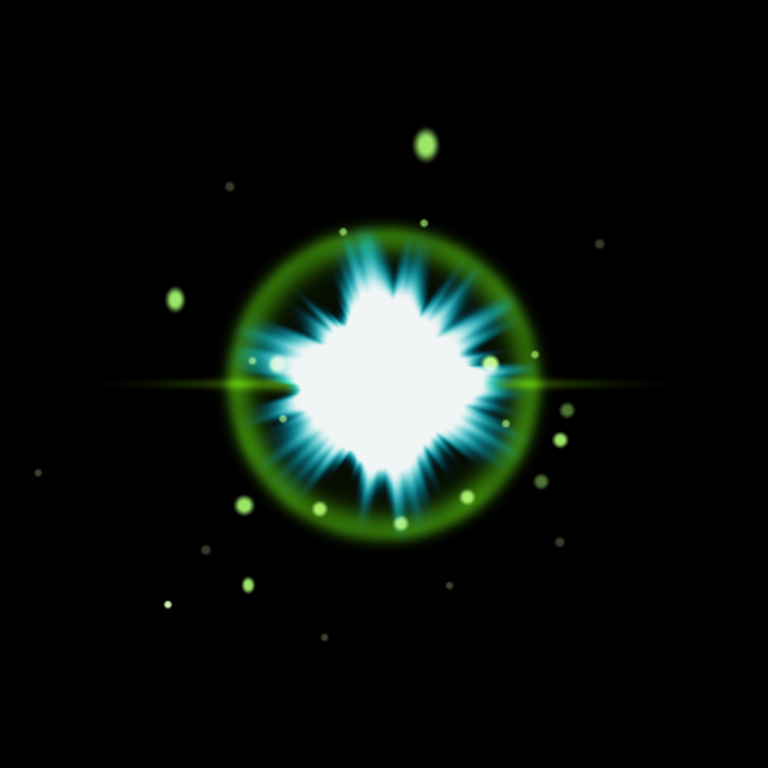
Write a WebGL 1 fragment shader that draws this background.

```glsl
precision highp float;
uniform vec2 u_resolution;

#define RING_RADIUS 0.193
#define RING_WIDTH 0.019
#define RING_COLOR vec3(0.18, 0.42, 0.03)
#define CORE_RADIUS 0.103
#define CORE_COLOR vec3(0.95, 0.96, 0.96)
#define RAY_REACH 0.042
#define RAY_FALLOFF vec3(4.2, 1.05, 0.85)
#define FLARE_LENGTH 0.42
#define FLARE_COLOR vec3(0.28, 0.5, 0.03)
#define SPARK_COLOR vec3(0.64, 0.94, 0.42)
#define DUST_COLOR vec3(0.62, 0.7, 0.5)

vec2 gradientAt(vec2 cell) {
  float h = fract(sin(dot(cell, vec2(127.1, 311.7))) * 4375.85);
  return vec2(cos(6.2832 * h), sin(6.2832 * h));
}

float gradientNoise(vec2 p) {
  vec2 i = floor(p), f = fract(p);
  vec2 u = f * f * f * (f * (f * 6.0 - 15.0) + 10.0);
  vec2 e = vec2(1.0, 0.0);
  float low = mix(dot(gradientAt(i), f), dot(gradientAt(i + e), f - e), u.x);
  float high = mix(dot(gradientAt(i + e.yx), f - e.yx),
                   dot(gradientAt(i + e.xx), f - e.xx), u.x);
  return mix(low, high, u.y);
}

// Soft oval placed by polar angle in degrees and distance from the centre.
float spark(vec2 p, float degrees, float radius, vec2 size) {
  float a = radians(degrees);
  vec2 q = (p - radius * vec2(cos(a), sin(a))) / size;
  return 1.0 - smoothstep(0.35, 1.1, length(q));
}

// Green annulus with a faint uneven fill.
vec3 ring(vec2 p, float r) {
  float offset = (r - RING_RADIUS) / RING_WIDTH;
  float width = offset > 0.0 ? 0.75 : 1.25;
  float band = exp(-offset * offset / (width * width));
  float mottling = 1.0 + 0.3 * gradientNoise(p * 14.0);
  float fill = 0.12 * (1.0 - smoothstep(0.17, 0.21, r));
  return RING_COLOR * (band * mottling + fill);
}

// Thin horizontal streak tapering to both ends.
vec3 flare(vec2 p) {
  float taper = max(1.0 - abs(p.x) / FLARE_LENGTH, 0.0);
  float thickness = 0.004 + 0.012 * taper * taper;
  float line = exp(-p.y * p.y / (thickness * thickness));
  return FLARE_COLOR * line * taper * taper * 1.9;
}

// Diamond-like white core whose rays fade through cyan to blue.
vec3 core(vec2 p, float r) {
  vec2 dir = p / max(r, 0.0001);
  float angle = atan(dir.y, dir.x + 0.00001);
  float streaks = gradientNoise(dir * 4.0 + 7.3)
                + 0.6 * gradientNoise(dir * 11.0 + r * 3.0);
  float tip = 0.012 * exp(-angle * angle * 40.0);
  float edge = CORE_RADIUS + 0.011 * cos(4.0 * angle) + tip + 0.012 * streaks;
  float lobes = 0.24 * cos(6.0 * (angle - radians(98.0)));
  float reach = RAY_REACH * max(0.9 + lobes + 0.9 * streaks, 0.3);
  float d = max(r - edge, 0.0) / reach;
  float inside = 1.0 - smoothstep(0.18, 0.215, r);
  return CORE_COLOR * exp(-d * d * RAY_FALLOFF) * inside;
}

// Bright drops: x is their light, y the light of fine dust.
vec2 sparks(vec2 p) {
  vec2 light = vec2(0.0);
  // Arc below the centre, nearer in its left half
  for (int k = 0; k < 7; k++) {
    float i = float(k);
    float bend = 21.0 * max(sin((i - 1.0) * 0.628), 0.0);
    float radius = mix(0.183, 0.241, step(1.5, abs(i - 2.0)));
    float dim = 1.0 - 0.5 * step(3.5, i) * (1.0 - mod(i, 2.0));
    float size = i < 0.5 ? 0.0145 : 0.0115;
    light.x += dim * spark(p, 221.0 + 21.8 * i + bend, radius, vec2(size));
  }
  // Three wide drops, shrinking as they turn
  for (int k = 0; k < 3; k++) {
    float i = float(k);
    vec2 size = vec2(0.0185, 0.024) - vec2(0.0045, 0.006) * i;
    light.x += spark(p, 80.0 + 78.0 * i, 0.316 - 0.023 * mod(i, 2.0), size);
  }
  // Mirrored pair beside the core
  light.x += 1.3 * spark(vec2(abs(p.x), p.y), 10.5, 0.141, vec2(0.0135));
  // Small points within the ring
  for (int k = 0; k < 6; k++) {
    float i = float(k);
    float degrees = 47.0 * i - 18.0 - 18.0 * mod(i, 2.0);
    light.x += 0.75 * spark(p, degrees, 0.167 + 0.049 * sin(i * 0.75), vec2(0.0065));
  }
  // Outer dust: a circle of four and an opening spiral
  for (int k = 0; k < 4; k++) {
    float i = float(k);
    light.y += 0.35 * spark(p, 33.0 + 95.0 * i, 0.335 - 0.009 * i, vec2(0.008));
    float glint = abs(i - 2.0) < 0.5 ? 1.4 : 0.4;
    light.y += glint * spark(p, 288.0 - 31.2 * i, 0.276 + 0.063 * i, vec2(0.0062));
  }
  return light;
}

void main() {
  vec2 p = (gl_FragCoord.xy - 0.5 * u_resolution) / min(u_resolution.x, u_resolution.y);
  float r = length(p);
  vec3 color = ring(p, r) + flare(p);
  vec3 glow = core(p, r);
  color = color * (1.0 - glow.g) + glow;
  vec2 light = sparks(p);
  vec3 drops = min(SPARK_COLOR * light.x + DUST_COLOR * light.y, 1.0);
  color += drops * max(CORE_COLOR - color, 0.0);
  gl_FragColor = vec4(min(color, CORE_COLOR), 1.0);
}
```
